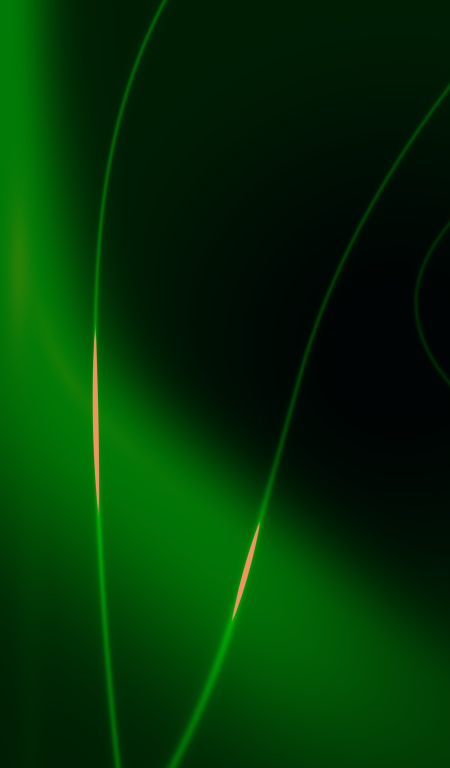
Give the GLSL for this background, as a Shadertoy shader.

```glsl
// Soft green light sweeping along a bend, crossed by thin glowing strands with warm sparks.

// Lengths are in canvas heights, origin at the lower left.
const vec3  GLOW_COLOR   = vec3(0.01, 1.0, 0.015);
const vec3  WARM_TINT    = vec3(0.14, 0.02, 0.0);
const vec3  SPARK_COLOR  = vec3(0.95, 0.58, 0.38);
const float BLUE_FLOOR   = 0.015;
const float GLOW_GAIN    = 0.365;
const float INNER_WIDTH  = 0.18;             // falloff below the bend
const vec2  OUTER_WIDTH  = vec2(0.08, 0.055); // falloff above it: middle, top
const float BEND_SLOPE   = 1.406;
const float BEND_HEIGHT  = 0.491;
const float BEND_ROUND   = 0.0454;
const vec2  DARK_CENTER  = vec2(0.521, 0.544);
const float SPARK_RADIUS = 0.0036;
const int   STRANDS      = 3;

float bell(float x, float width) {
    float t = x / width;
    return exp(-t * t);
}

// Signed distance to a hyperbolic bend; positive on the upper right.
float bendDistance(vec2 p) {
    float a = BEND_SLOPE * (BEND_HEIGHT - p.y);
    float root = sqrt(a * a + BEND_ROUND);
    float slope = 0.5 * BEND_SLOPE * (1.0 + a / root);
    return (p.x - 0.5 * (a + root) + 0.006) / sqrt(1.0 + slope * slope);
}

// Horizontal position of each strand at height y.
float strandX(int id, float y) {
    if (id == 0) {
        float upper = max((y - 0.48) / 0.52, 0.0);
        float lower = max(0.544 - y, 0.0);
        return 0.1237 + 0.0911 * upper * upper * upper + 0.1016 * lower * lower;
    }
    if (id == 1) {
        float upper = max(y - 0.51, 0.0);
        float lower = max(0.22 - y, 0.0);
        return 0.3906 + 0.276 * (y - 0.51) + 0.638 * upper * upper - 0.538 * lower * lower;
    }
    float rise = y - 0.605;
    return 0.5417 + 4.07 * rise * rise;
}

float strandDistance(int id, vec2 p) {
    const float STEP = 0.002;
    float slope = (strandX(id, p.y + STEP) - strandX(id, p.y - STEP)) / (2.0 * STEP);
    return abs(p.x - strandX(id, p.y)) / sqrt(1.0 + slope * slope);
}

// Spindle that tapers to both ends of its span.
float spark(float dist, float y, float center, float halfSpan, float pixel) {
    float t = (y - center) / halfSpan;
    float radius = SPARK_RADIUS * max(1.0 - t * t, 0.0);
    float cover = 1.0 - smoothstep(-0.7 * pixel, 0.7 * pixel, dist - radius);
    return cover * smoothstep(0.0, 0.2, 1.0 - abs(t));
}

void mainImage(out vec4 fragColor, in vec2 fragCoord) {
    float pixel = 1.0 / iResolution.y;
    vec2 p = fragCoord * pixel;

    // Ambient light with a dark hollow at the right
    float light = 0.015 + 0.1 * smoothstep(0.05, 0.48, distance(p, DARK_CENTER));

    // Broad glow, tight above the bend and wide below it
    float d = bendDistance(p);
    float outer = mix(OUTER_WIDTH.x, OUTER_WIDTH.y, smoothstep(0.5, 1.0, p.y));
    float fade = 1.0 - 0.65 * smoothstep(0.27, 0.62, p.x);
    light += GLOW_GAIN * fade * bell(d, d > 0.0 ? outer : INNER_WIDTH);

    // Faint upright streak at the lower left
    light += 0.02 * bell(p.x - 0.04, 0.018) * (1.0 - smoothstep(0.2, 0.5, p.y));

    // Strands, brighter and wider toward the bottom
    for (int i = 0; i < STRANDS; i++) {
        float low = 1.0 - smoothstep(0.0, 0.65, p.y);
        float width = mix(0.0026, i == 1 ? 0.006 : 0.0042, low);
        float gain = i == 2 ? 0.13 : mix(i == 0 ? 0.25 : 0.2, 0.26, low);
        float dist = strandDistance(i, p);
        light += gain * (0.85 * bell(dist, max(width, pixel)) + 0.15 * bell(dist, 2.5 * width));
    }
    vec3 color = light * GLOW_COLOR + vec3(0.0, 0.0, BLUE_FLOOR);

    // Warm tint at the left and along the crest of the bend
    float patchTint = bell(p.x - 0.024, 0.014) * bell(p.y - 0.65, 0.09);
    float crestTint = bell(d, 0.012) * bell(p.y - 0.52, 0.12);
    color += WARM_TINT * (patchTint + 0.45 * crestTint);

    // Sparks where the strands cross the glow
    float sparks = max(spark(strandDistance(0, p), p.y, 0.452, 0.13, pixel),
                       spark(strandDistance(1, p), p.y, 0.256, 0.07, pixel));
    color = mix(color, SPARK_COLOR, sparks);

    fragColor = vec4(color, 1.0);
}
```
